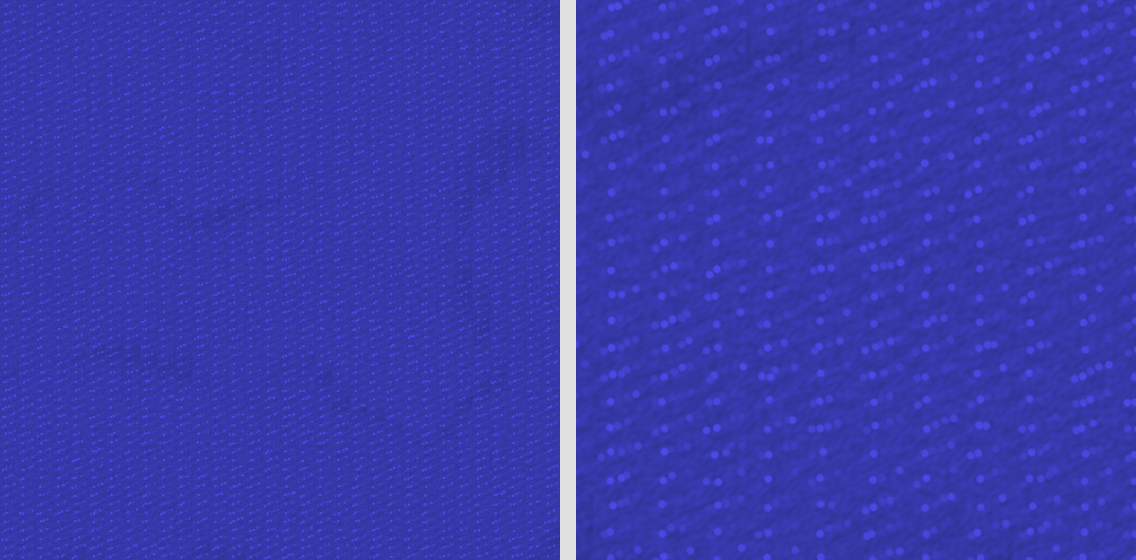
Left: the whole. Right: its middle third, enlarged.
Write a WebGL 1 fragment shader that draws this texture.

```glsl
precision highp float;

uniform vec2 u_resolution;

// Values to tune
const vec3 DEEP_BLUE = vec3(0.197, 0.206, 0.615);
const vec3 BRIGHT_BLUE = vec3(0.297, 0.287, 0.910);
const vec2 CELLS = vec2(32.0, 64.0);     // weave cells across the canvas
const float BASE_TONE = 0.145;
const float GRAIN_AMOUNT = 0.20;
const float FINE_AMOUNT = 0.26;
const float STREAK_AMOUNT = 0.035;
const vec2 GRAIN_SCALE = vec2(85.0, 200.0);
const vec2 FINE_SCALE = vec2(230.0, 300.0);
const float GRAIN_SLOPE = 0.4;
const int DOTS = 5;                      // flecks in each dash
const float DASH_SLOPE = 0.35;
const float DASH_LENGTH = 1.3;           // in row heights
const float DOT_CORE = 0.09;
const float DOT_EDGE = 0.20;
const float DOT_JITTER = 0.16;
const float FOLD_SCALE = 2.6;
const float FOLD_WIDTH = 0.07;
const float FOLD_DEPTH = 0.19;
const float SHADE_AMOUNT = 0.03;
const float TAU = 6.2832;

float hash(vec2 p) {
  return fract(sin(dot(p, vec2(127.1, 311.7))) * 43758.55);
}

vec2 gradientAt(vec2 p) {
  float angle = TAU * hash(p);
  return vec2(cos(angle), sin(angle));
}

float gradientNoise(vec2 p) {
  vec2 i = floor(p);
  vec2 f = p - i;
  vec2 u = f * f * f * (f * (f * 6.0 - 15.0) + 10.0);
  vec2 e = vec2(1.0, 0.0);
  float low = mix(dot(gradientAt(i), f),
                  dot(gradientAt(i + e.xy), f - e.xy), u.x);
  float high = mix(dot(gradientAt(i + e.yx), f - e.yx),
                   dot(gradientAt(i + e.xx), f - e.xx), u.x);
  return mix(low, high, u.y);
}

// Slanted dash of small bright flecks in each weave cell
float flecks(vec2 grid) {
  vec2 cell = floor(grid);
  vec2 local = (grid - cell - 0.5) * vec2(CELLS.y / CELLS.x, 1.0);
  float light = 0.0;
  for (int k = 0; k < DOTS; k++) {
    float fk = float(k);
    vec2 seed = cell + fk * vec2(17.3, 41.9);
    float along = (fk / float(DOTS - 1) - 0.5) * DASH_LENGTH;
    vec2 jitter = vec2(hash(seed), hash(seed + 5.7)) - 0.5;
    vec2 center = vec2(along, along * DASH_SLOPE) + jitter * DOT_JITTER;
    float pick = hash(seed + 9.1);
    float strength = k == 1 ? mix(0.8, 1.0, pick) : mix(0.1, 1.0, pick * pick * pick);
    float dotMask = 1.0 - smoothstep(DOT_CORE, DOT_EDGE, length(local - center));
    light = max(light, strength * dotMask);
  }
  return light;
}

// Dark contour bands, stepped by column with slanted upper and lower edges
float folds(vec2 grid) {
  float column = floor(grid.x);
  float acrossColumn = grid.x - column;
  vec2 p = vec2(column + 0.5, grid.y - acrossColumn + 0.5) / CELLS;
  float height = gradientNoise(p * FOLD_SCALE + vec2(3.7, 8.2));
  height += 0.25 * gradientNoise(p * FOLD_SCALE * 3.0 + 13.0);
  float band = 1.0 - smoothstep(0.0, FOLD_WIDTH, abs(height - 0.06));
  float patches = smoothstep(-0.3, 0.15, gradientNoise(p * 4.3 + 21.0));
  return band * patches * mix(0.4, 1.0, acrossColumn);
}

void main() {
  vec2 uv = gl_FragCoord.xy / min(u_resolution.x, u_resolution.y);
  vec2 grid = uv * CELLS;

  // Slanted grain in two sizes, row streaks and a slow drift of shade
  vec2 slanted = vec2(uv.x, uv.y - uv.x * GRAIN_SLOPE);
  float grain = GRAIN_AMOUNT * gradientNoise(slanted * GRAIN_SCALE)
              + FINE_AMOUNT * gradientNoise(slanted * FINE_SCALE + 31.0);
  float streak = cos(TAU * (grid.y - grid.x));
  float shade = gradientNoise(slanted * vec2(5.0, 9.0) + 47.0);

  float tone = BASE_TONE + grain + STREAK_AMOUNT * streak + SHADE_AMOUNT * shade;
  tone = mix(tone, 1.0, flecks(grid));
  tone -= FOLD_DEPTH * folds(grid);

  gl_FragColor = vec4(mix(DEEP_BLUE, BRIGHT_BLUE, clamp(tone, -0.2, 1.0)), 1.0);
}
```
